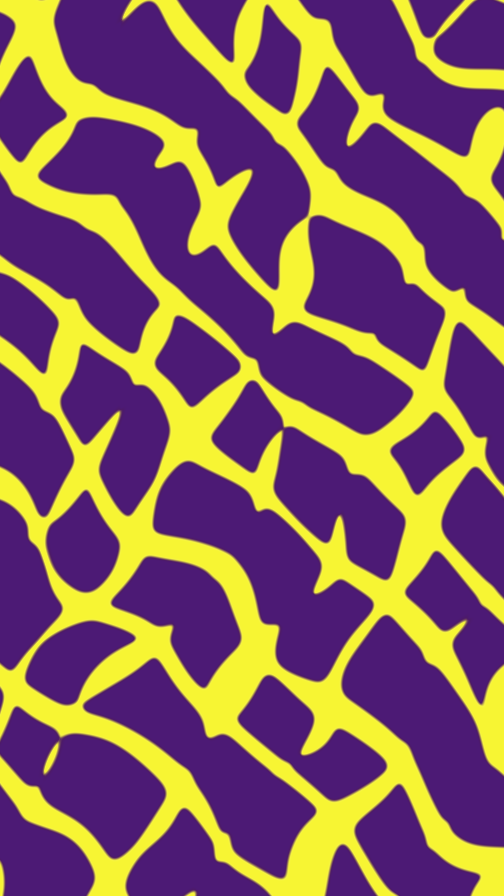
Reproduce this pattern procedurally as a WebGL 1 fragment shader.

```glsl
precision highp float;
// Purple ground broken up by a winding yellow network of slanted bands and fingers.
uniform vec2 u_resolution;

#define BAND_ANGLE 0.82     // direction across the falling bands, radians
#define BAND_FREQ 5.4       // bands per canvas width
#define FINGER_ANGLE -0.56  // direction across the rising fingers, radians
#define FINGER_FREQ 5.9     // fingers per canvas width
#define WARP 0.075          // bending of both wave sets
#define WARP_FREQ 3.2
#define BAND_VARIATION 0.25
#define FINGER_VARIATION 0.8
#define FINGER_BIAS 0.15    // larger values leave fewer fingers
#define BLEND 4.0           // lower values give rounder junctions
#define THRESHOLD 0.79      // larger values leave less yellow
#define EDGE 0.0036         // half width of the soft edge

const float TAU = 6.2831853;
const vec3 PURPLE = vec3(0.30, 0.10, 0.46);
const vec3 YELLOW = vec3(0.97, 0.96, 0.20);

vec2 direction(float angle) {
  return vec2(cos(angle), sin(angle));
}

vec2 randomGradient(vec2 cell) {
  vec3 h = fract(cell.xyx * vec3(0.1031, 0.1030, 0.0973));
  h += dot(h, h.yzx + 33.33);
  return direction(TAU * fract((h.x + h.y) * h.z));
}

// Gradient noise, roughly -1 to 1
float noise(vec2 p) {
  vec2 i = floor(p);
  vec2 f = p - i;
  vec2 w = f * f * f * (f * (f * 6.0 - 15.0) + 10.0);
  float a = dot(randomGradient(i), f);
  float b = dot(randomGradient(i + vec2(1.0, 0.0)), f - vec2(1.0, 0.0));
  float c = dot(randomGradient(i + vec2(0.0, 1.0)), f - vec2(0.0, 1.0));
  float d = dot(randomGradient(i + 1.0), f - 1.0);
  return 1.6 * mix(mix(a, b, w.x), mix(c, d, w.x), w.y);
}

// Smooth union of two warped wave sets; positive inside the yellow
float field(vec2 p) {
  vec2 bend = vec2(noise(p * WARP_FREQ + 11.3), noise(p * WARP_FREQ + 47.7));
  vec2 q = p + WARP * bend;
  float band = cos(TAU * BAND_FREQ * dot(q, direction(BAND_ANGLE)))
             + BAND_VARIATION * noise(p * 4.3 + 83.1);
  float finger = cos(TAU * FINGER_FREQ * dot(q, direction(FINGER_ANGLE)))
               + FINGER_VARIATION * noise(p * 4.7 + 29.5) - FINGER_BIAS;
  return log(exp(BLEND * band) + exp(BLEND * finger)) / BLEND - THRESHOLD;
}

void main() {
  float pixel = 1.0 / u_resolution.x;
  vec2 p = gl_FragCoord.xy * pixel;

  // Approximate distance to the outline from the slope of the field
  float f = field(p);
  vec2 slope = vec2(field(p + vec2(pixel, 0.0)), field(p + vec2(0.0, pixel))) - f;
  float dist = f * pixel / max(length(slope), 3.0 * pixel);

  // Blue fades over a wider edge, which tints the outline warm
  float soft = max(EDGE, 0.7 * pixel);
  float cover = smoothstep(-soft, soft, dist);
  float blueCover = smoothstep(-2.0 * soft, 2.0 * soft, dist);
  gl_FragColor = vec4(mix(PURPLE, YELLOW, vec3(cover, cover, blueCover)), 1.0);
}
```
